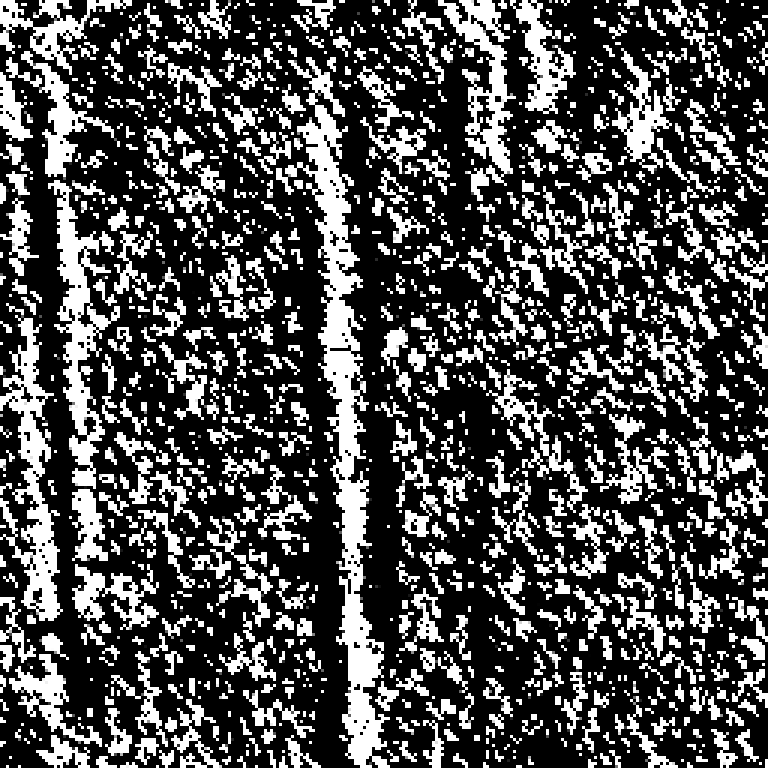
Give the GLSL for this texture, as a WebGL 1 fragment shader.

```glsl
precision highp float;

uniform vec2 u_resolution;

const float GRID = 256.0;
const vec3 INK = vec3(0.0);
const vec3 LIGHT = vec3(1.0);

float hash(vec2 p) {
  vec3 q = fract(p.xyx * vec3(0.1031, 0.1030, 0.0973));
  q += dot(q, q.yzx + 33.33);
  return fract((q.x + q.y) * q.z);
}

// Distance to the nearest scattered point
float cellular(vec2 p, float seed) {
  vec2 cell = floor(p);
  float nearest = 4.0;
  for (int j = -1; j <= 1; j++) {
    for (int i = -1; i <= 1; i++) {
      vec2 id = cell + vec2(float(i), float(j));
      vec2 point = id + vec2(hash(id + seed), hash(id + seed + 71.7));
      vec2 offset = point - p;
      nearest = min(nearest, dot(offset, offset));
    }
  }
  return sqrt(nearest);
}

// Soft vertical band around x = center, fading outside a span of depth
float streak(vec2 p, float center, float width, vec2 span) {
  float across = (p.x - center) / width;
  float ends = smoothstep(span.x - 0.05, span.x + 0.05, p.y)
             * (1.0 - smoothstep(span.y - 0.05, span.y + 0.05, p.y));
  return exp(-across * across) * ends;
}

// Coordinates that follow the slanted grain, steeper toward the bottom
vec2 alongGrain(vec2 p) {
  float bend = 0.75 * p.y - 0.17 * p.y * p.y;
  return vec2(p.x - bend + 0.012 * sin(p.x * 13.0 + p.y * 9.0), p.y);
}

// Long ridges: positive is light, negative is dark
float ridges(vec2 p) {
  float wobble = 0.003 * sin(p.y * 23.0) + 0.002 * sin(p.y * 51.0 + 1.0);
  float middle = 0.407 + 0.10 * p.y - 0.038 * p.y * p.y + wobble;
  float left = 0.065 + 0.068 * p.y + wobble;
  float edge = 0.004 + 0.075 * p.y - wobble;
  float light = 0.30 * streak(p, middle, 0.017, vec2(0.14, 1.2))
              + 0.24 * streak(p, left, 0.015, vec2(-0.1, 0.82))
              + 0.20 * streak(p, edge, 0.015, vec2(-0.1, 1.2))
              + 0.38 * streak(p, 0.622 + wobble, 0.026, vec2(0.0, 0.05))
              + 0.30 * streak(p, 0.647 + wobble, 0.011, vec2(0.06, 0.22))
              + 0.20 * streak(p, 0.605 + 0.08 * p.y, 0.012, vec2(0.12, 0.28))
              + 0.24 * streak(p, 0.685 + 0.2 * p.y, 0.015, vec2(0.0, 0.14))
              + 0.20 * streak(p, 0.83, 0.016, vec2(0.13, 0.20));
  float dark = 0.32 * streak(p, middle - 0.034, 0.014, vec2(0.26, 1.2))
             + 0.26 * streak(p, middle + 0.042, 0.013, vec2(0.12, 0.85))
             + 0.32 * streak(p, left - 0.027, 0.013, vec2(0.12, 0.92))
             + 0.22 * streak(p, 0.622, 0.013, vec2(0.50, 0.97))
             + 0.22 * streak(p, 0.598, 0.010, vec2(0.08, 0.42))
             + 0.32 * streak(p, 0.758, 0.012, vec2(-0.1, 0.17))
             + 0.22 * streak(p, 0.672, 0.010, vec2(0.03, 0.24));
  return light - dark;
}

// Clumped, slanted specks with ragged borders
float grain(vec2 p) {
  vec2 g = alongGrain(p);
  float slanted = cellular(g * vec2(60.0, 38.0) + 40.0, 3.0);
  float fine = cellular(p * vec2(86.0, 74.0), 19.0);
  float clumps = cellular(g * vec2(15.0, 8.0) + 20.0, 37.0) - 0.43;
  float ragged = hash(floor(p * GRID) + 5.0) - 0.5;
  return 0.6 * slanted + 0.4 * fine + 0.26 * clumps + 0.22 * ragged;
}

void main() {
  vec2 uv = gl_FragCoord.xy / u_resolution;
  vec2 p = (floor(uv * GRID) + 0.5) / GRID;
  p.y = 1.0 - p.y;

  float level = 0.34 + ridges(p) - grain(p);
  float lit = smoothstep(-0.004, 0.004, level);
  gl_FragColor = vec4(mix(INK, LIGHT, lit), 1.0);
}
```
